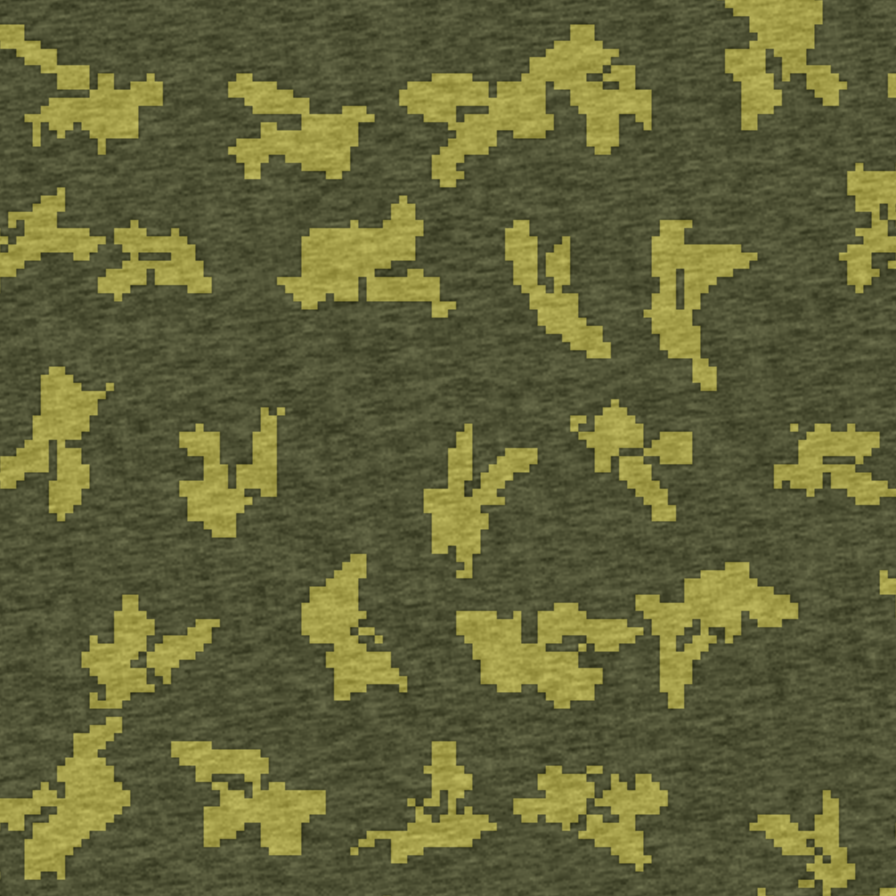
Write a three.js fragment shader that draws this pattern.

```glsl
// Stair-stepped yellow leaf patches scattered on dark olive melange cloth.
varying vec2 vUv;

const vec3 OLIVE = vec3(0.312, 0.322, 0.210);
const vec3 YELLOW = vec3(0.645, 0.620, 0.290);
const vec3 GRAIN_TINT = vec3(1.0, 1.0, 0.8);
const float GRAIN_AMOUNT = 0.25;
const float STEPS = 110.0;       // stair squares across the canvas
const float SPACING = 0.2;       // distance between patches
const float JITTER = 0.095;      // scatter of the patch centres
const float EDGE_SOFTNESS = 0.0013;
const float RIM_WIDTH = 0.0042;
const float RIM_DARKNESS = 0.16;
const float RAGGEDNESS = 0.030;
const float SLIT_RADIUS = 0.0052;

float hash(vec2 p) {
  return fract(sin(dot(p, vec2(127.1, 311.7))) * 43758.5453);
}

vec2 hash2(vec2 p) {
  return vec2(hash(p), hash(p + 37.3));
}

float noise(vec2 p) {
  vec2 i = floor(p);
  vec2 f = fract(p);
  f = f * f * (3.0 - 2.0 * f);
  return mix(mix(hash(i), hash(i + vec2(1.0, 0.0)), f.x),
             mix(hash(i + vec2(0.0, 1.0)), hash(i + 1.0), f.x), f.y);
}

mat2 rotation(float a) {
  float c = cos(a);
  float s = sin(a);
  return mat2(c, -s, s, c);
}

// Distance to a stroke whose radius runs from ra to rb.
float taper(vec2 p, vec2 a, vec2 b, float ra, float rb) {
  vec2 ab = b - a;
  float t = clamp(dot(p - a, ab) / dot(ab, ab), 0.0, 1.0);
  return length(p - a - t * ab) - mix(ra, rb, t);
}

// One leaf: bent body, two side lobes, ragged outline, cut slits.
float leaf(vec2 p, vec2 id) {
  vec2 r = hash2(id + 5.7);
  vec2 s = hash2(id + 19.1);
  float size = mix(0.82, 1.28, r.x);
  p = rotation(6.2832 * r.y) * p / size;
  p.y += (s.x - 0.5) * 9.0 * p.x * p.x;
  p.y *= s.y < 0.5 ? -1.0 : 1.0;

  float d = taper(p, vec2(-0.042, 0.0), vec2(0.060, 0.0), 0.035, 0.010);
  vec2 lobeTip = vec2(mix(-0.01, 0.05, s.x), 0.062);
  d = min(d, taper(p, vec2(-0.02, 0.0), lobeTip, 0.022, 0.012));
  d = min(d, taper(p, vec2(-0.03, 0.0), vec2(-0.065, -0.045), 0.020, 0.010));
  d += (noise(p * 46.0 + id * 7.3) - 0.5) * RAGGEDNESS;

  vec2 inner = vec2(mix(-0.035, 0.0, r.x), 0.004);
  float slit = taper(p, inner, inner + vec2(0.03, 0.035 * (s.y - 0.3)),
                     SLIT_RADIUS, SLIT_RADIUS);
  float notch = taper(p, vec2(-0.015, -0.012), vec2(0.005, -0.06),
                      SLIT_RADIUS, SLIT_RADIUS);
  return max(d, -min(slit, notch)) * size;
}

// 1 where the stair square belongs to a patch.
float patchAt(vec2 square) {
  vec2 p = (square + 0.5) / STEPS;
  float d = 1.0;
  for (int j = -1; j <= 1; j++) {
    float row = floor(p.y / SPACING) + float(j);
    float shift = 0.5 * mod(row, 2.0);
    for (int i = -1; i <= 1; i++) {
      vec2 id = vec2(floor(p.x / SPACING - shift) + float(i), row);
      vec2 center = (id + vec2(0.5 + shift, 0.5)) * SPACING;
      vec2 q = p - center - (hash2(id) - 0.5) * JITTER;
      if (dot(q, q) < 0.026) d = min(d, leaf(q, id));
    }
  }
  return step(d, 0.0);
}

float blend4(vec4 m, vec2 f, float width) {
  float e = width * STEPS;
  vec2 w = smoothstep(vec2(0.5 - e), vec2(0.5 + e), f);
  return mix(mix(m.x, m.y, w.x), mix(m.z, m.w, w.x), w.y);
}

// Short, slightly slanted knit streaks around zero.
float clothGrain(vec2 p) {
  p = rotation(0.12) * p;
  float streaks = noise(p * vec2(55.0, 210.0));
  float fibres = noise(p * vec2(130.0, 290.0) + 31.0);
  float specks = noise(p * 330.0 + 77.0);
  return 0.45 * streaks + 0.4 * fibres + 0.3 * specks - 0.575;
}

void main() {
  // Blend the four nearest squares for crisp but smooth stairs.
  vec2 g = vUv * STEPS - 0.5;
  vec2 c = floor(g);
  vec4 m = vec4(patchAt(c), patchAt(c + vec2(1.0, 0.0)),
                patchAt(c + vec2(0.0, 1.0)), patchAt(c + 1.0));
  float cover = blend4(m, fract(g), EDGE_SOFTNESS);
  float rim = blend4(m, fract(g), RIM_WIDTH) * (1.0 - cover);

  vec3 color = mix(OLIVE, YELLOW, cover);
  color += GRAIN_TINT * (clothGrain(vUv) * GRAIN_AMOUNT - rim * RIM_DARKNESS);
  gl_FragColor = vec4(color, 1.0);
}
```
